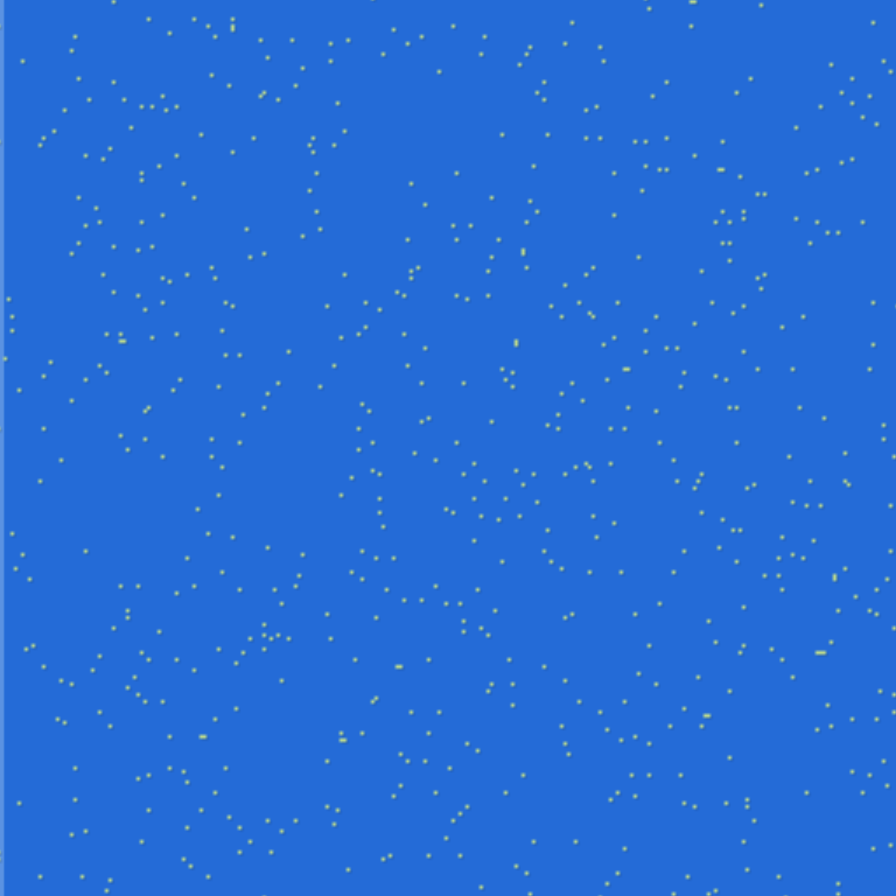
Give the GLSL for this texture, as a WebGL 1 fragment shader.

```glsl
precision highp float;
// Sparse pale green specks with faint shadows, scattered on a flat blue field.

uniform vec2 u_resolution;

#define GRID 256.0            // lattice cells across the canvas
#define DENSITY 0.0098        // mean share of cells holding a speck
#define CLUSTERING 0.7        // how far the density drifts
#define CLUSTER_SCALE 7.0     // density patches across the canvas
#define SHADOW 0.16           // darkening beside each speck
#define SHADOW_SHIFT vec2(0.5, -0.5)
#define EDGE_WIDTH 0.006      // pale strip along the left side
#define EDGE_STRENGTH 0.32
#define BLUE vec3(0.14, 0.42, 0.845)
#define SPECK vec3(0.77, 0.88, 0.54)
#define EDGE_TINT vec3(0.80, 0.90, 0.97)

float hash(vec2 p) {
  vec3 q = fract(p.xyx * vec3(0.1031, 0.1030, 0.0973));
  q += dot(q, q.yzx + 33.33);
  return fract((q.x + q.y) * q.z);
}

vec2 gradient(vec2 cell) {
  float angle = 6.2832 * hash(cell + 71.0);
  return vec2(cos(angle), sin(angle));
}

float gradientNoise(vec2 p) {
  vec2 i = floor(p);
  vec2 f = p - i;
  vec2 u = f * f * f * (f * (f * 6.0 - 15.0) + 10.0);
  vec2 e = vec2(1.0, 0.0);
  float low = mix(dot(gradient(i), f), dot(gradient(i + e), f - e), u.x);
  float high = mix(dot(gradient(i + e.yx), f - e.yx),
                   dot(gradient(i + e.xx), f - e.xx), u.x);
  return mix(low, high, u.y);
}

// Soft square falloff, one cell in radius
float tent(vec2 d) {
  vec2 w = max(1.0 - abs(d), 0.0);
  return w.x * w.y;
}

float hasSpeck(vec2 cell) {
  float drift = gradientNoise(cell / GRID * CLUSTER_SCALE);
  float chance = DENSITY * (1.0 + CLUSTERING * drift);
  return step(hash(cell + 17.0), chance);
}

void main() {
  vec2 uv = gl_FragCoord.xy / u_resolution;
  vec2 p = uv * GRID;
  vec2 home = floor(p);

  // Gather specks and their shadows from the neighbouring cells
  float speck = 0.0;
  float shadow = 0.0;
  for (int y = -1; y <= 1; y++) {
    for (int x = -1; x <= 1; x++) {
      vec2 cell = home + vec2(float(x), float(y));
      vec2 offset = p - cell - 0.5;
      float present = hasSpeck(cell);
      speck += present * tent(offset);
      shadow += present * tent(offset - SHADOW_SHIFT);
    }
  }

  // Blue field, pale left edge, shadows, then specks on top
  float edge = 1.0 - smoothstep(0.5 * EDGE_WIDTH, EDGE_WIDTH, uv.x);
  vec3 color = mix(BLUE, EDGE_TINT, EDGE_STRENGTH * edge);
  color *= 1.0 - SHADOW * min(shadow, 1.0);
  color = mix(color, SPECK, min(speck, 1.0));
  gl_FragColor = vec4(color, 1.0);
}
```
